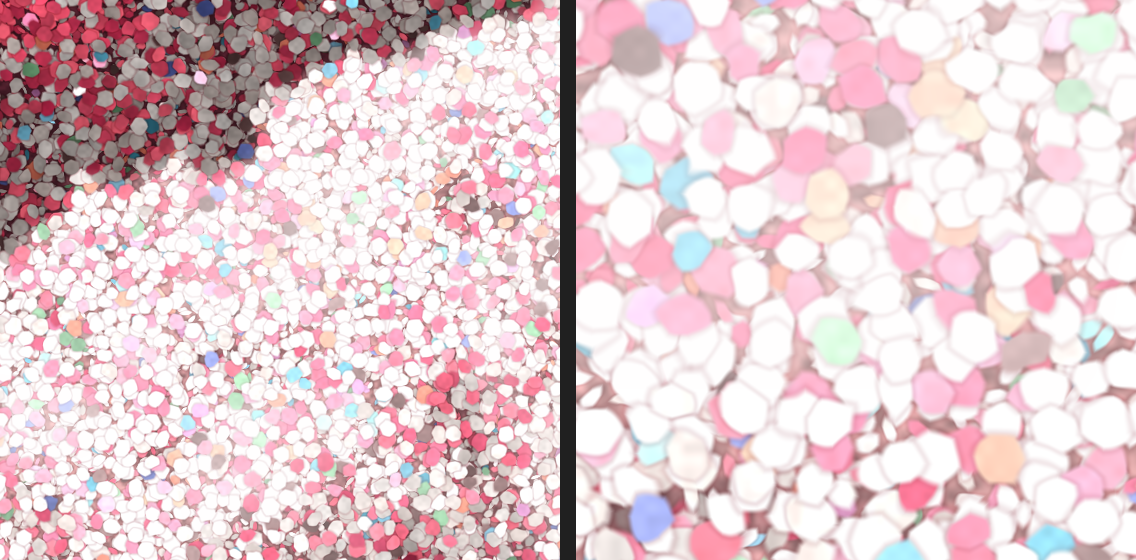
Left, the full canvas; right, a detail of the centre.
Reproduce this texture procedurally as a WebGL 2 fragment shader.

```glsl
#version 300 es
precision highp float;
// Heaped hexagonal glitter: a bright sunlit band between shaded crimson and silver flakes.
uniform vec2 u_resolution;
out vec4 fragColor;

float hash(vec2 p) {
  return fract(sin(dot(p, vec2(127.1, 311.7))) * 43758.5453);
}

float noise(vec2 p) {
  vec2 i = floor(p), f = fract(p);
  f = f * f * (3.0 - 2.0 * f);
  return mix(mix(hash(i), hash(i + vec2(1, 0)), f.x),
             mix(hash(i + vec2(0, 1)), hash(i + vec2(1, 1)), f.x), f.y);
}

// Distance to a hexagon with softened corners
float flakeDistance(vec2 p, float radius) {
  vec2 q = abs(p);
  float hexagon = max(q.x * 0.866 + q.y * 0.5, q.y);
  return mix(hexagon, length(p), 0.45) - radius;
}

// Glow of the upper left corner
float cornerGlow(vec2 p) {
  return smoothstep(0.42, 0.02, length((p - vec2(0.0, 1.0)) * vec2(1.0, 1.7)));
}

// Light: 0 in the shade, 1 in full sun
float sunlight(vec2 p) {
  float patches = noise(p * 7.0 + 3.0) - 0.5;
  float clumps = noise(p * 19.0 + 8.0) - 0.5;
  float border = 0.48 + 0.78 * p.x - 0.29 * p.x * p.x;
  float shade = smoothstep(-0.03, 0.06, p.y - border + patches * 0.12 + clumps * 0.07);
  float lowerShade = smoothstep(0.0, 0.95, p.x * 0.7 - p.y * 1.8 + 0.2 + patches * 0.4);
  float dapple = 0.3 * smoothstep(0.6, 0.9, noise(p * 11.0 + 17.0));
  return clamp(1.0 - shade - 0.6 * lowerShade - dapple, 0.0, 1.0);
}

vec3 flakeAlbedo(float pick, float tint, float pinkShare) {
  if (pick < pinkShare) return mix(vec3(0.62, 0.12, 0.24), vec3(0.90, 0.36, 0.43), tint);
  float accent = (pick - pinkShare) / (1.0 - pinkShare);
  if (accent < 0.035) return mix(vec3(0.14, 0.40, 0.48), vec3(0.42, 0.62, 0.72), tint);
  if (accent < 0.045) return vec3(0.24, 0.28, 0.50);
  if (accent < 0.065) return vec3(0.32, 0.48, 0.35);
  if (accent < 0.08) return vec3(0.60, 0.36, 0.54);
  if (accent < 0.115) return vec3(0.74, 0.38, 0.30);
  if (accent < 0.15) return vec3(0.30, 0.20, 0.20);
  return mix(vec3(0.64, 0.59, 0.57), vec3(0.73, 0.71, 0.70), tint);
}

void main() {
  vec2 uv = gl_FragCoord.xy / u_resolution;
  float grain = noise(uv * 140.0);
  float sun = sunlight(uv);

  // Crumpled outlines
  vec2 spot = uv + 0.005 * (vec2(noise(uv * 75.0), noise(uv * 75.0 + 40.0)) - 0.5);

  // Gaps between the flakes
  vec3 color = mix(vec3(0.27, 0.11, 0.15), vec3(0.80, 0.58, 0.58), sun);
  color *= 0.75 + 0.5 * grain;

  // Two layers of small chips, then four layers of whole flakes
  for (int layer = 0; layer < 6; layer++) {
    bool chip = layer < 2;
    float cellSize = chip ? 0.018 : 0.0315;
    vec2 shift = vec2(0.37, 0.61) * float(layer);
    vec2 baseCell = floor(spot / cellSize + shift);

    for (int y = -1; y <= 1; y++) {
      for (int x = -1; x <= 1; x++) {
        vec2 cell = baseCell + vec2(x, y);
        vec2 seed = cell + float(layer) * 57.0;
        if (hash(seed) > (chip ? 0.85 : 0.56)) continue;

        // Place, turn and tilt
        vec2 jitter = vec2(hash(seed + 11.3), hash(seed + 23.7)) - 0.5;
        vec2 center = (cell + 0.5 + jitter * 0.85 - shift) * cellSize;
        float angle = 6.2832 * hash(seed + 31.9);
        float c = cos(angle), s = sin(angle);
        vec2 local = mat2(c, -s, s, c) * (spot - center);
        local.y /= mix(chip ? 0.35 : 0.7, 1.0, hash(seed + 43.1));
        float radius = cellSize * mix(0.38, 0.50, hash(seed + 51.7));
        float dist = flakeDistance(local, radius);
        if (dist > 0.006) continue;

        // Colour under the local light
        float light = sunlight(center);
        float glow = cornerGlow(center);
        float glint = step(0.965, hash(seed + 67.3));
        light = clamp(light + glint + (hash(seed + 71.9) - 0.5) * 0.3, 0.0, 1.0);
        float pinkShare = 0.12 + 0.19 * noise(center * 9.0 + 5.0) + 0.55 * glow;
        pinkShare += 0.08 * (1.0 - light);
        vec3 albedo = flakeAlbedo(hash(seed + 83.1), hash(seed + 97.7), pinkShare);
        vec3 flake = albedo * (0.96 + 0.34 * light + 0.25 * glow) + 0.34 * light;
        flake *= mix(0.78, 1.15, hash(seed + 103.3) * 0.6 + light * 0.4);
        flake *= 0.94 + 0.12 * grain + 3.0 * (local.x + local.y) * (1.0 - light);
        if (chip) flake *= 0.88;

        // Thin warm shadow, then the flake itself
        float shadow = smoothstep(0.005, 0.0, dist) * (1.0 - 0.45 * sun);
        color *= 1.0 - shadow * vec3(0.14, 0.25, 0.23);
        color = mix(color, min(flake, 1.0), smoothstep(0.0022, -0.0022, dist));
      }
    }
  }

  // Overexposed veil in the sun
  float bloom = sun * (0.12 + 0.3 * smoothstep(0.4, 0.8, noise(uv * 8.0 + 29.0)));
  color = mix(color, vec3(1.0, 0.99, 0.99), bloom);
  fragColor = vec4(clamp(color, 0.0, 1.0), 1.0);
}
```
